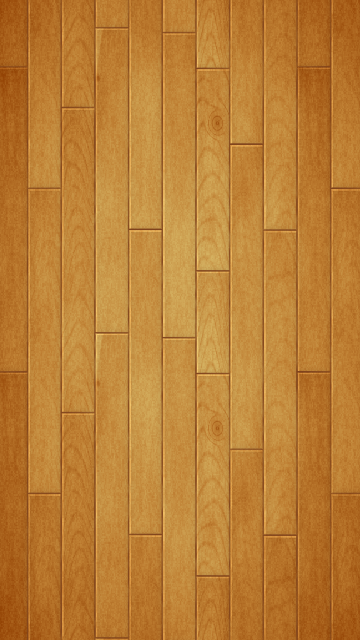
A WebGL 1 fragment shader for this texture:

```glsl
precision highp float;
// Varnished wooden floor: upright planks with staggered end joints.
// Nine columns form a tile that repeats across and down; noise draws the
// grain in plank-local units, and a soft vignette darkens the borders.

uniform vec2 u_resolution;

#define PLANKS 10.69       // plank widths across the canvas
#define SHIFT 0.183        // sideways offset of the first seam
#define PERIOD 9.06        // vertical repeat, in plank widths
#define SHORT_CUT 6.01     // where the split column has its extra joint
#define SEAM 0.008         // half width of the dark gap
#define VIGNETTE 1.85
#define GRAIN 0.19
#define SPECKLE 0.20
#define DARK vec3(0.64, 0.345, 0.08)
#define MIDDLE vec3(0.75, 0.50, 0.20)
#define LIGHT vec3(0.805, 0.625, 0.315)
#define GAP vec3(0.50, 0.26, 0.11)

// One entry per column of the nine-column tile.
const mat3 JOINTS = mat3(1.98, 5.59, 3.19, 0.82, 6.81, 0.965, 2.03, 4.28, 6.83);
const mat3 TONES = mat3(-0.16, 0.04, -0.03, 0.04, 0.02, 0.03, 0.02, -0.05, 0.03);
const mat3 FIGURES = mat3(0.15, 0.4, 0.7, 0.15, 0.15, 0.1, 1.0, 0.25, 0.5);

float columnValue(mat3 table, float column) {
  float value = 0.0;
  for (int i = 0; i < 3; i++)
    for (int j = 0; j < 3; j++)
      if (abs(float(i * 3 + j) - column) < 0.5) value = table[i][j];
  return value;
}

float hash(vec2 p) {
  vec3 h = fract(p.xyx * vec3(0.1031, 0.1030, 0.0973));
  h += dot(h, h.yzx + 33.33);
  return fract((h.x + h.y) * h.z);
}

float noise(vec2 p) {
  vec2 i = floor(p), f = fract(p);
  f = f * f * (3.0 - 2.0 * f);
  return mix(mix(hash(i), hash(i + vec2(1.0, 0.0)), f.x),
             mix(hash(i + vec2(0.0, 1.0)), hash(i + 1.0), f.x), f.y);
}

// Soft line of the given half width around zero distance.
float line(float d, float halfWidth, float soft) {
  return 1.0 - smoothstep(halfWidth, halfWidth + soft, abs(d));
}

// Runs a little past both ends so that grain survives in the extremes.
vec3 woodRamp(float t) {
  t = clamp(t, -0.3, 1.25);
  return t < 0.55 ? mix(DARK, MIDDLE, t / 0.55)
                  : mix(MIDDLE, LIGHT, (t - 0.55) / 0.45);
}

void main() {
  vec2 uv = gl_FragCoord.xy / u_resolution;
  float pixel = PLANKS / u_resolution.x;

  // Plank layout: local x in 0..1, local y measured down from the joint.
  vec2 q = vec2(gl_FragCoord.x, u_resolution.y - gl_FragCoord.y) * pixel;
  q.x += SHIFT;
  float column = mod(floor(q.x), 9.0);
  vec2 p = vec2(fract(q.x), mod(q.y - columnValue(JOINTS, column), PERIOD));
  float len = PERIOD;
  float seed = column * 17.0;
  bool split = abs(column - 6.0) < 0.5;
  bool knotted = split && p.y < SHORT_CUT;
  if (split) {
    len = knotted ? SHORT_CUT : PERIOD - SHORT_CUT;
    if (!knotted) { p.y -= SHORT_CUT; seed += 7.0; }
  }
  vec2 s = p + vec2(seed, seed * 0.6);

  // Broad tone: vignette, plank tint, fade along the plank, blotches.
  vec2 c = uv - vec2(0.5, 0.52);
  float tone = 0.92 - VIGNETTE * dot(c, c) + columnValue(TONES, column);
  tone += 0.18 * (smoothstep(0.0, 0.75, p.y / len) - 0.75);
  tone += 0.24 * (noise(s * vec2(1.6, 0.7)) - 0.5);

  // Long streaks, short pores and a crisp speckle.
  float streaks = noise(s * vec2(6.0, 0.5)) + noise(s * vec2(14.0, 1.8)) - 1.0;
  float pores = noise(s * vec2(24.0, 7.0)) - 0.5;
  tone += GRAIN * (0.6 * streaks + 0.9 * pores);
  tone += SPECKLE * (hash(floor(s * vec2(27.0, 22.0))) - 0.5);

  // Thin arched growth rings, bent around one knot.
  float across = p.x - 0.5 + 0.5 * (noise(s * vec2(0.8, 0.4)) - 0.5);
  float rings = 1.5 * p.y - 6.0 * across * across + 1.5 * noise(s * vec2(2.0, 0.6));
  vec2 k = (p - vec2(0.64, 1.63)) * vec2(1.0, 0.75);
  float knot = knotted ? exp(-6.0 * dot(k, k)) : 0.0;
  rings = mix(rings, 8.0 * length(k), smoothstep(0.2, 0.8, knot));
  float ring = pow(0.5 + 0.5 * sin(6.2832 * rings), 7.0);
  float fade = 0.4 + 0.8 * noise(s * vec2(2.0, 1.1) + 5.0);
  tone -= columnValue(FIGURES, column) * fade * 0.30 * (ring - 0.2);
  tone -= 0.35 * knot * knot * knot;

  // Pale sliver below the joint of one column, ending in a dark fleck.
  if (abs(column - 3.0) < 0.5) {
    float width = 0.26 * (1.0 - p.y / 1.6);
    tone += 0.3 * (1.0 - smoothstep(width - 0.04, width + 0.02, p.x));
    tone -= 0.4 * (1.0 - smoothstep(0.02, 0.09, length((p - vec2(0.1, 1.5)) * vec2(1.0, 0.6))));
  }
  vec3 color = woodRamp(tone);

  // Bevels: shaded edges, a lit rim, then the fine worn gap.
  vec2 edge = min(p, vec2(1.0, len) - p);
  color *= 1.0 - 0.07 * exp(-11.0 * min(edge.x, edge.y));
  float wear = 0.6 + 0.8 * noise(q * vec2(1.0, 4.0));
  float rim = max(line(p.x - 0.05, 0.008, pixel), line(p.y - 0.05, 0.008, pixel));
  color += 0.13 * rim * wear * vec3(1.0, 0.9, 0.6);
  float gap = max(0.65 * line(edge.x, SEAM, pixel), 0.78 * line(edge.y, SEAM, pixel));
  color = mix(color, GAP, min(gap * wear, 1.0));

  gl_FragColor = vec4(color, 1.0);
}
```
